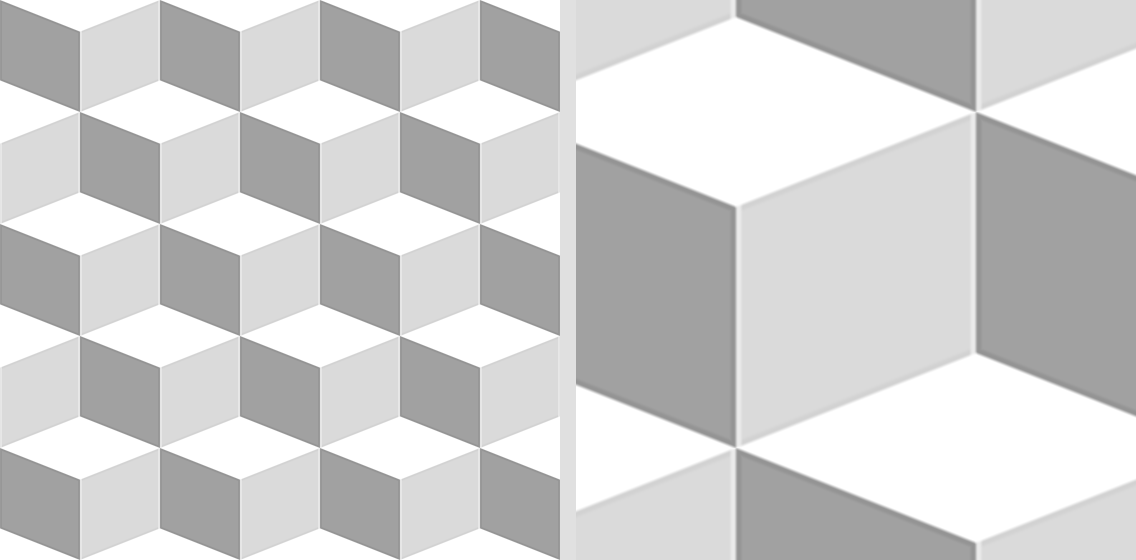
Left, the full canvas; right, a detail of the centre.
A WebGL 1 fragment shader for this pattern:

```glsl
precision highp float;
// Staggered rows of shaded cubes with white tops and thin edge accents.

uniform vec2 u_resolution;

#define COLUMNS 7.0
#define ROWS 5.0
#define SLANT 0.0565
#define TOP_TONE 1.0
#define LIGHT_TONE 0.853
#define DARK_TONE 0.63
#define DARK_RIM 0.58
#define LIGHT_RIM 0.825
#define GLINT 0.92
#define RIM_WIDTH 0.0032
#define SOFTNESS 0.0013

// Antialiased inside of a signed distance (positive inside).
float coverage(float dist, float blur) {
  return smoothstep(-blur, blur, dist);
}

// Band that hugs an edge, fading out over the rim width.
float rim(float dist, float blur) {
  return 1.0 - smoothstep(RIM_WIDTH - blur, RIM_WIDTH + blur, abs(dist));
}

void main() {
  vec2 uv = gl_FragCoord.xy / u_resolution;
  float blur = max(SOFTNESS, 0.7 / min(u_resolution.x, u_resolution.y));

  // Cells count from the top left; side faces alternate like a checkerboard.
  vec2 grid = vec2(uv.x, 1.0 - uv.y) * vec2(COLUMNS, ROWS);
  vec2 cell = floor(grid);
  vec2 local = fract(grid);
  float isLight = mod(cell.x + cell.y, 2.0);

  // Signed distance to the vertical edge, positive on the light face.
  float sideDist = min(local.x, 1.0 - local.x) / COLUMNS;
  sideDist *= 2.0 * isLight - 1.0;

  // Signed distance to the slanted upper and lower edges of the face.
  float fall = SLANT * mix(local.x, 1.0 - local.x, isLight);
  float depth = local.y / ROWS - fall;
  float faceHeight = 1.0 / ROWS - SLANT;
  float slope = SLANT * COLUMNS;
  float slantDist = min(depth, faceHeight - depth) * inversesqrt(1.0 + slope * slope);

  // Edge accents: darker borders, with a glint where light meets dark.
  float sideRim = rim(sideDist, blur);
  float slantRim = rim(slantDist, blur);
  float dark = mix(DARK_TONE, DARK_RIM, max(sideRim, slantRim));
  float light = mix(LIGHT_TONE, LIGHT_RIM, slantRim);
  light = mix(light, GLINT, sideRim);

  // Side faces over the white tops.
  float face = mix(dark, light, coverage(sideDist, blur));
  float tone = mix(TOP_TONE, face, coverage(slantDist, blur));
  gl_FragColor = vec4(vec3(tone), 1.0);
}
```
